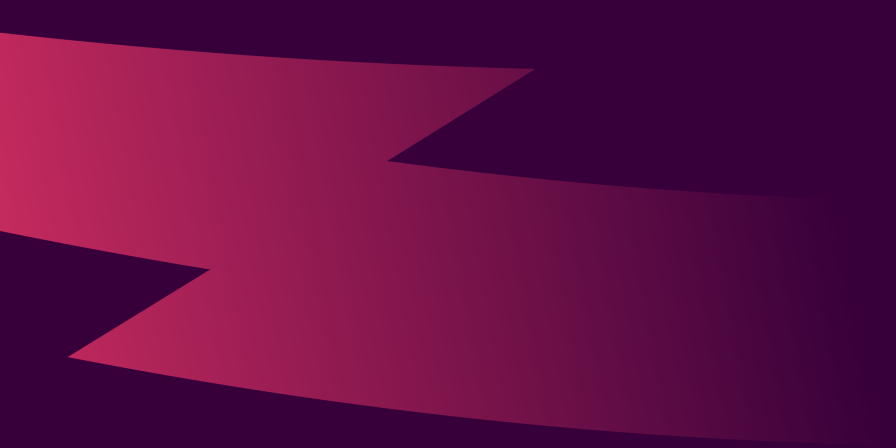
A Shadertoy shader for this background:

```glsl
// A crimson zigzag ribbon sweeping across deep purple and fading out to the right.

// Height below a gently bending parabola that leaves start with the given slope
float belowCurve(vec2 p, vec2 start, float slope, float bend) {
    float d = p.x - start.x;
    return p.y - (start.y + d * (slope + d * bend));
}

// Signed distance to the line through a and b, positive on its upper left side
float leftOfLine(vec2 p, vec2 a, vec2 b) {
    vec2 along = normalize(b - a);
    return dot(p - a, vec2(-along.y, along.x));
}

void mainImage(out vec4 fragColor, in vec2 fragCoord) {
    // Canvas heights, measured down from the top left corner
    vec2 p = vec2(fragCoord.x, iResolution.y - fragCoord.y) / iResolution.y;
    float pixel = 1.0 / iResolution.y;

    // Corners of the two notches
    vec2 upperTip = vec2(1.1953, 0.1536), upperInner = vec2(0.8646, 0.3594);
    vec2 lowerInner = vec2(0.4688, 0.6016), lowerTip = vec2(0.1510, 0.7970);

    // Upper outline: a curve cut back by a slanted notch
    float upper = min(belowCurve(p, vec2(0.0, 0.0729), 0.112, -0.0371),
                      max(leftOfLine(p, upperTip, upperInner),
                          belowCurve(p, upperInner, 0.134, -0.0493)));

    // Lower outline: the matching notch and the long bottom curve
    float lower = min(-belowCurve(p, lowerTip, 0.195, -0.048),
                      max(-leftOfLine(p, lowerInner, lowerTip),
                          -belowCurve(p, vec2(0.0, 0.5156), 0.203, -0.042)));

    float ribbon = smoothstep(-0.7 * pixel, 0.7 * pixel, min(upper, lower));

    // Slightly tilted fade from crimson into the backdrop
    vec3 backdrop = vec3(0.218, 0.0, 0.228);
    vec3 crimson = vec3(0.77, 0.165, 0.367);
    float fade = clamp((p.x - 0.18 * (p.y - 0.5)) / 1.875, 0.0, 1.0);

    fragColor = vec4(mix(backdrop, mix(crimson, backdrop, fade), ribbon), 1.0);
}
```
